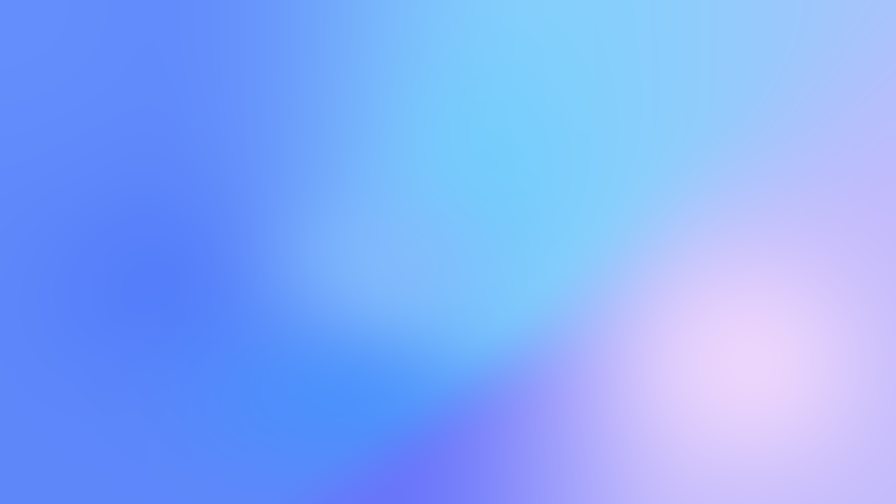
Reproduce this background procedurally as a Shadertoy shader.

```glsl
// Soft mesh gradient: blue at left, sky cyan above, a pink glow at lower right.

#define BLUE     vec3(0.37, 0.53, 0.98)
#define DEEP     vec3(0.32, 0.48, 0.98)
#define AZURE    vec3(0.28, 0.57, 0.99)
#define SKY      vec3(0.53, 0.81, 0.99)
#define CYAN     vec3(0.43, 0.81, 0.99)
#define HAZE     vec3(0.52, 0.73, 0.99)
#define PERI     vec3(0.65, 0.77, 0.99)
#define VIOLET   vec3(0.41, 0.46, 0.98)
#define LAVENDER vec3(0.76, 0.73, 0.99)
#define PINK     vec3(0.93, 0.84, 0.99)

// Gaussian falloff around a centre, with a radius for each axis
float glow(vec2 p, vec2 centre, vec2 radius) {
    vec2 q = (p - centre) / radius;
    return exp(-dot(q, q));
}

void mainImage(out vec4 fragColor, in vec2 fragCoord) {
    // Canvas height is one unit; the width is scaled to 16:9
    vec2 p = fragCoord / iResolution.xy * vec2(16.0 / 9.0, 1.0);

    // Blue to sky, with a boundary that leans right near the bottom
    float sag = max(0.55 - p.y, 0.0);
    float across = p.x - 0.67 - 2.6 * sag * sag;
    vec3 colour = mix(BLUE, SKY, smoothstep(-0.42, 0.42, across));
    colour = mix(colour, PERI, smoothstep(1.15, 1.85, p.x));

    // Broad patches inside the blue and sky areas
    colour = mix(colour, vec3(0.40, 0.57, 0.99), 0.7 * glow(p, vec2(0.0, 1.0), vec2(0.4)));
    colour = mix(colour, DEEP, 0.8 * glow(p, vec2(0.33, 0.43), vec2(0.24, 0.2)));
    colour = mix(colour, AZURE, 0.85 * glow(p, vec2(0.68, 0.22), vec2(0.30, 0.16)));
    colour = mix(colour, CYAN, 0.75 * glow(p, vec2(0.97, 0.62), vec2(0.20, 0.30)));
    colour = mix(colour, HAZE, 0.75 * glow(p, vec2(0.79, 0.48), vec2(0.23, 0.15)));

    // Diagonal violet to lavender sheet, softer towards the right
    float depth = dot(p - vec2(1.27, 0.41), vec2(0.56, -0.83));
    float softness = mix(0.10, 0.30, smoothstep(0.8, 1.7, p.x));
    vec3 sheet = mix(VIOLET, LAVENDER, smoothstep(0.75, 1.40, p.x));
    colour = mix(colour, sheet, smoothstep(-softness, 0.6 * softness, depth));

    // Pink light on the sheet
    colour = mix(colour, PINK, 0.97 * glow(p, vec2(1.49, 0.28), vec2(0.24, 0.23)));

    fragColor = vec4(colour, 1.0);
}
```
